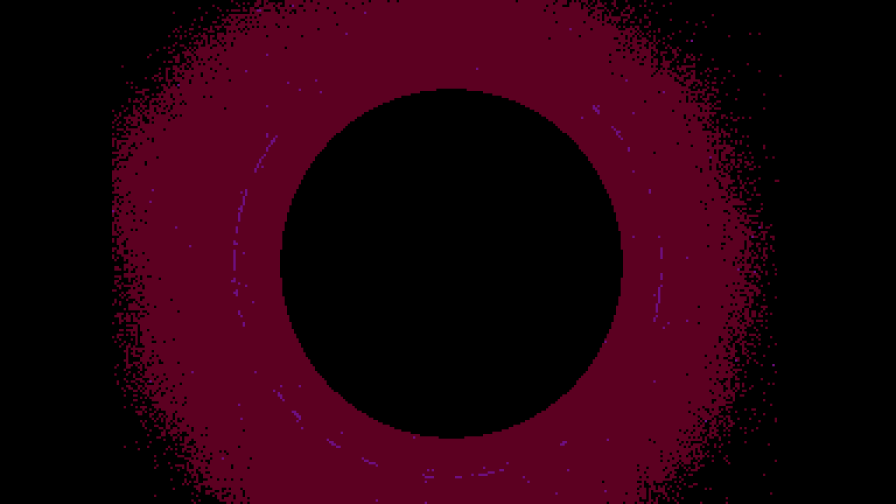
Reproduce this background procedurally as a WebGL 1 fragment shader.

```glsl
precision highp float;
// Dark disc in a crimson halo that frays into square grains, with a broken violet ring.
uniform vec2 u_resolution;

const float GRID = 216.0; // grain rows over the canvas height
const float PI = 3.14159;

float hash(vec2 p) {
    vec3 q = fract(vec3(p.xyx) * 0.1031);
    q += dot(q, q.yzx + 33.33);
    return fract((q.x + q.y) * q.z);
}

// Soft angular window around a centre direction
float lobe(float angle, float centre, float width) {
    float d = abs(mod(angle - centre + PI, 2.0 * PI) - PI);
    return 1.0 - smoothstep(width * 0.6, width, d);
}

// Colour of one grain; p has its origin at mid canvas, in canvas heights
vec3 grainColor(vec2 p) {
    vec2 cell = floor(p * GRID);
    vec2 grain = (cell + 0.5) / GRID;
    vec2 q = grain - vec2(0.007, -0.023);
    float r = length(q);
    vec2 dir = q / max(r, 0.001);
    float angle = atan(q.y, q.x);

    // Halo with a ragged, dithered rim, bulging toward the upper left
    float rim = 0.622 - 0.025 * dir.x - 0.018 * dir.y;
    rim += 0.06 * exp(-30.0 * (1.0 - dot(dir, vec2(-0.95, 0.31))));
    rim += 0.025 * exp(-25.0 * (1.0 - dot(dir, vec2(-0.77, 0.64))));
    rim += 0.006 * sin(angle * 11.0 + 1.0) + 0.005 * sin(angle * 23.0 + r * 30.0);
    float density = 1.0 / (1.0 + exp((r - rim) / 0.018));
    density = max(density, 0.025 * smoothstep(0.85, 0.6, r));
    float halo = step(hash(cell + 400.0), density);
    vec3 color = vec3(0.36, 0.0, 0.13) * halo;

    // Thin ring, cut into dashes
    float arcs = 0.5 * lobe(angle, 0.72, 0.2) + 0.8 * lobe(angle, -0.15, 0.15)
        + 0.6 * lobe(angle, 2.95, 0.5) + 0.6 * lobe(angle, -2.42, 0.13)
        + 0.6 * lobe(angle, -2.05, 0.16) + 0.5 * lobe(angle, -1.5, 0.25);
    float ringOffset = abs(r - 0.424 + 0.007 * dir.x);
    float dash = step(hash(vec2(floor(angle * 38.0) + 300.0, 7.0)), 0.06 + arcs);
    float violet = dash * step(ringOffset, 0.0022);

    // Stray specks, denser beside the ring
    float strays = 0.0012 + 0.045 * arcs * exp(-pow(ringOffset / 0.014, 2.0));
    violet = max(violet, step(hash(cell + 913.0), strays) * step(r, 0.68));
    color = mix(color, vec3(0.43, 0.06, 0.5), violet);

    // Central disc and the dark side panels
    float outside = step(1.0, length(q / vec2(0.339, 0.346)));
    return color * outside * step(abs(grain.x), 0.6667);
}

void main() {
    // Average sub-samples to smooth the grain edges
    vec3 sum = vec3(0.0);
    for (int i = 0; i < 9; i++) {
        float k = float(i);
        vec2 offset = (vec2(mod(k, 3.0), floor(k / 3.0)) - 1.0) / 3.0;
        sum += grainColor((gl_FragCoord.xy + offset - 0.5 * u_resolution) / u_resolution.y);
    }
    gl_FragColor = vec4(sum / 9.0, 1.0);
}
```
